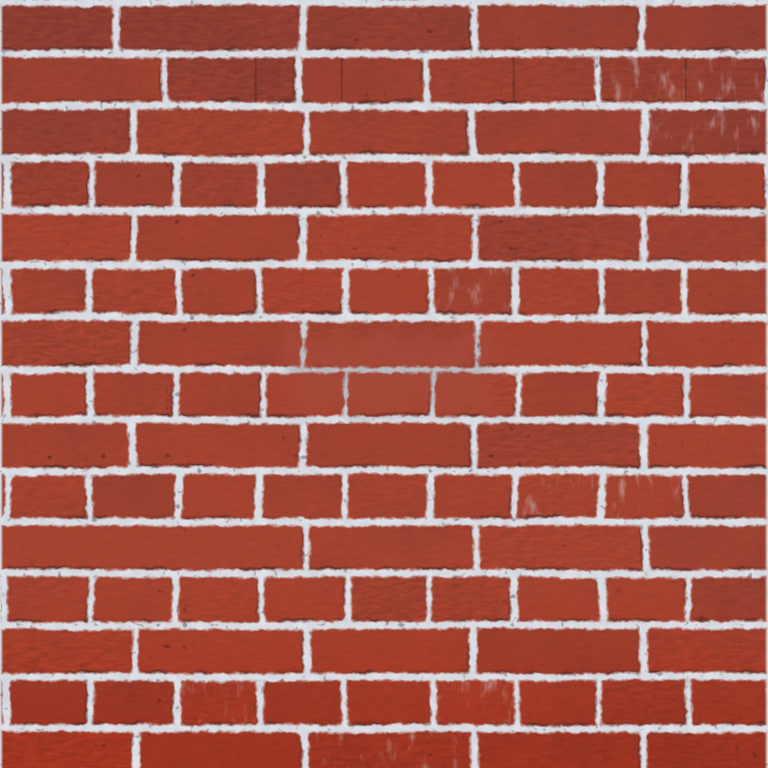
A WebGL 1 fragment shader for this texture:

```glsl
precision highp float;
// Painted red brick wall: alternating stretcher and header courses with rough white mortar.
uniform vec2 u_resolution;

#define COURSE_HEIGHT 0.0676
#define STRETCHER 0.2212
#define HEADER 0.1106
#define JOINT_HALF 0.0050
#define JOINT_SOFT 0.0026
#define WAVINESS 0.0036
#define ROUGHNESS 0.0026
#define GRAIN 0.075
#define BRICK_RED vec3(0.645, 0.262, 0.190)
#define BRICK_DULL vec3(0.550, 0.240, 0.195)
#define MORTAR vec3(0.85, 0.86, 0.885)
#define SHADOW vec3(0.27, 0.12, 0.11)

float hash(vec2 p) {
  vec3 q = fract(vec3(p.xyx) * 0.1031);
  q += dot(q, q.yzx + 33.33);
  return fract((q.x + q.y) * q.z);
}

vec2 gradient(vec2 p) {
  float a = 6.2832 * hash(p + 57.0);
  return vec2(cos(a), sin(a));
}

// Gradient noise, about -0.7 to 0.7
float noise(vec2 p) {
  vec2 i = floor(p), f = p - i;
  vec2 w = f * f * f * (f * (f * 6.0 - 15.0) + 10.0);
  vec2 e = vec2(1.0, 0.0);
  float a = dot(gradient(i), f);
  float b = dot(gradient(i + e), f - e);
  float c = dot(gradient(i + e.yx), f - e.yx);
  float d = dot(gradient(i + 1.0), f - 1.0);
  return mix(mix(a, b, w.x), mix(c, d, w.x), w.y);
}

float fbm(vec2 p) {
  float sum = 0.0, amp = 0.6;
  for (int i = 0; i < 3; i++) {
    sum += amp * noise(p);
    p = p * 2.1 + 13.7;
    amp *= 0.55;
  }
  return sum;
}

void main() {
  vec2 uv = gl_FragCoord.xy / u_resolution;
  float x = uv.x, down = 1.0 - uv.y;
  float soft = max(JOINT_SOFT, 0.8 / u_resolution.y);

  // Bed joints: signed offset from the nearest one, positive below it
  float sag = (down / COURSE_HEIGHT - 6.5) / 2.6;
  float v = (down - 0.0026 - 0.0055 * exp(-sag * sag)) / COURSE_HEIGHT;
  float bed = floor(v + 0.5);
  float below = (v - bed) * COURSE_HEIGHT - WAVINESS * noise(vec2(x * 5.0, bed * 7.3 + 3.1));
  float row = below > 0.0 ? bed : bed - 1.0;

  // Bond: even courses are stretchers, odd are headers, course 1 is irregular
  bool odd = mod(row, 2.0) > 0.5;
  bool mixedRow = row == 1.0;
  float spacing = odd ? HEADER : STRETCHER;
  float origin = odd ? 0.0085 : 0.1755;
  float firstBrick = row == 10.0 ? 1.0 : -9.0;
  if (mixedRow) {
    origin = 0.557;
    spacing = x < origin ? 0.170 : 0.224;
    firstBrick = -2.0;
  }

  // Head joints: jittered, slanted, nearest to this point
  float k = floor((x - origin) / spacing + 0.5);
  vec2 jointId = vec2(k + 20.0, row + 5.0);
  float center = origin + k * spacing + 0.007 * (hash(jointId) - 0.5);
  center += (v - row - 0.5) * 0.006 * (hash(jointId + 31.0) - 0.5);
  if (row == 0.0 && k == 0.0) center -= 0.024;
  float side = x - center;
  vec2 brick = vec2(max(k + step(0.0, side), firstBrick) + 20.0, row + 5.0);
  float headWidth = JOINT_HALF * mix(0.7, 1.1, hash(jointId + 63.0));
  float head = k < firstBrick ? 1.0 : abs(side) - headWidth;

  // Smooth repainted area near the middle, with thinner joints
  vec2 patchPos = abs(uv - vec2(0.508, 0.515)) - vec2(0.135, 0.050);
  float repaint = 1.0 - smoothstep(-0.02, 0.02, max(patchPos.x, patchPos.y) + 0.025 * noise(uv * 25.0));

  // Mortar mask with ragged edges and softened brick corners
  float ragged = ROUGHNESS * (noise(uv * 75.0) + 0.7 * noise(uv * 170.0));
  float bedDist = abs(below) - JOINT_HALF * (1.0 + 0.3 * noise(vec2(x * 14.0, bed * 5.1)));
  float blend = max(0.004 - abs(bedDist - head), 0.0) / 0.004;
  float dist = min(bedDist, head) - 0.001 * blend * blend + ragged;
  dist = min(dist, min(x, 1.0 - x) - 0.0025);
  dist += repaint * 0.003 * (0.5 + noise(uv * 60.0));
  float mortar = 1.0 - smoothstep(-soft, soft, dist);

  // Brick paint: tone per brick, darker at the top, redder at the bottom
  float tone = hash(brick + 11.0);
  float dull = 0.55 * smoothstep(0.55, 1.0, uv.y) + 0.65 * (tone - 0.35);
  dull += 0.3 * smoothstep(0.35, 0.75, length(uv - 0.5)) + 0.5 * fbm(uv * 14.0);
  vec3 paint = mix(BRICK_RED, BRICK_DULL, clamp(dull, 0.0, 1.0));
  paint += vec3(0.0, -0.05, -0.055) * (1.0 - smoothstep(0.0, 0.28, uv.y));
  float rough = mix(0.5, 1.5, pow(hash(brick + 83.0), 3.0));
  float relief = fbm(uv * vec2(65.0, 110.0)) - fbm((uv + vec2(-0.003, 0.004)) * vec2(65.0, 110.0));
  paint *= 1.0 + GRAIN * rough * (relief + noise(uv * vec2(60.0, 240.0)));

  // Wear: pits, chalky smudges and cracks showing through the paint
  float pits = smoothstep(0.40, 0.58, noise(uv * 85.0 + 9.0)) * smoothstep(0.0, 0.3, noise(uv * 11.0));
  paint = mix(paint, SHADOW, 0.45 * pits);
  float chalk = step(0.91, hash(brick + 47.0)) * smoothstep(0.05, 0.5, fbm(uv * vec2(55.0, 22.0)));
  paint = mix(paint, MORTAR, 0.4 * chalk);
  float crack = abs(fract((x - 0.557) / 0.112 + 0.5) - 0.5) * 0.112 + 0.001 * noise(uv * 80.0);
  if (mixedRow && x > 0.3) paint = mix(paint, SHADOW, 0.4 * (1.0 - smoothstep(0.0, 0.0025, crack)));
  paint = mix(paint, vec3(0.65, 0.285, 0.225), 0.85 * repaint);

  // Broken shadows along the lower and right edges of bricks
  float lower = step(below, 0.0) * (1.0 - smoothstep(0.001, 0.0055, bedDist + ragged));
  float right = step(side, 0.0) * (1.0 - smoothstep(0.001, 0.0045, head + ragged));
  float broken = smoothstep(-0.25, 0.45, noise(uv * vec2(22.0, 16.0)) + 0.4 * noise(uv * 70.0));
  paint = mix(paint, SHADOW, 0.75 * broken * max(lower, 0.7 * right) * (1.0 - 0.7 * repaint));

  // Mortar: uneven white with a few grey specks
  vec3 lime = MORTAR * (1.0 + 0.06 * noise(uv * 60.0));
  lime *= 1.0 - 0.3 * smoothstep(0.3, 0.6, noise(uv * 110.0 + 4.0));
  lime *= 1.0 - 0.15 * repaint;

  gl_FragColor = vec4(mix(paint, lime, mortar), 1.0);
}
```
